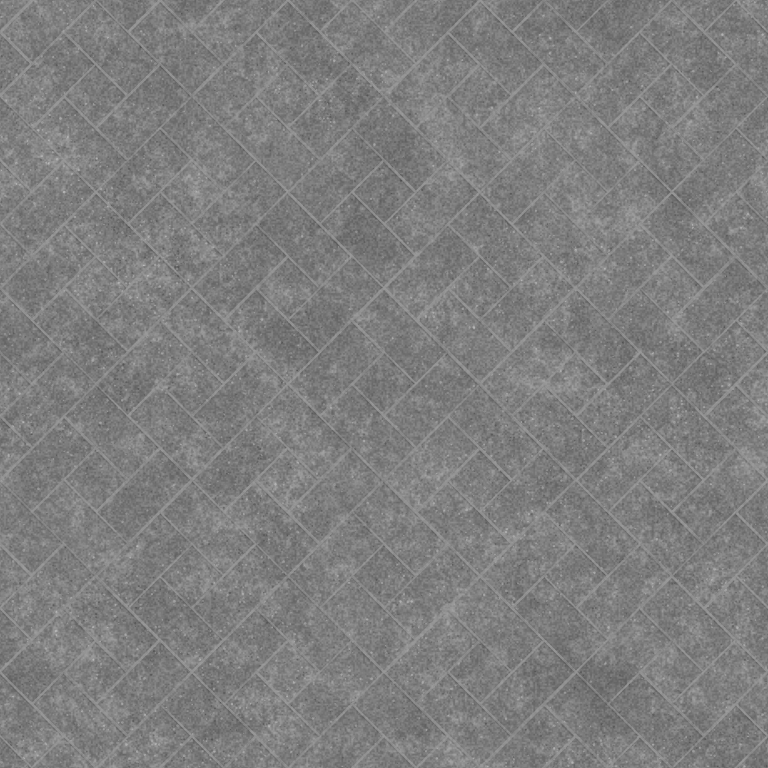
Give the GLSL for this texture, as a WebGL 2 fragment shader.

```glsl
#version 300 es
precision highp float;
// Worn grey concrete pavers laid as a diagonal pinwheel: four dominoes around one small square.

#define REPEATS 4.0        // pinwheel rows and columns across the canvas
#define JOINT 0.026        // half joint width, in short paver sides
#define STONE 0.488        // mean paver grey
#define JOINT_GREY 0.580   // grey of the joint filling
#define PAVER_SHIFT 0.006  // tone change between pavers
#define MOTTLE 0.13        // strength of the cloudy stains
#define PALE_WEAR 0.065    // strength of the pale ragged patches
#define GRAIN 0.115        // strength of the finest grain
#define SPECK_GRID 210.0   // cells for scattered chips and pits

uniform vec2 u_resolution;
out vec4 outColor;

float hash(vec2 p) {
  vec3 q = fract(vec3(p.xyx) * 0.1031);
  q += dot(q, q.yzx + 33.33);
  return fract((q.x + q.y) * q.z);
}

float noise(vec2 p) {
  vec2 i = floor(p), f = fract(p);
  f = f * f * (3.0 - 2.0 * f);
  return mix(mix(hash(i), hash(i + vec2(1, 0)), f.x),
             mix(hash(i + vec2(0, 1)), hash(i + vec2(1, 1)), f.x), f.y);
}

float fbm(vec2 p) {
  float sum = 0.0, total = 0.0, amp = 1.0;
  for (int i = 0; i < 5; i++) {
    sum += amp * noise(p);
    total += amp;
    amp *= 0.85;
    p = mat2(1.6, 1.2, -1.2, 1.6) * p + 17.3;
  }
  return sum / total;
}

// Lower and upper corners of the paver holding f, inside a 3 by 3 pinwheel
vec4 paverBounds(vec2 f) {
  if (f.x < 2.0 && f.y < 1.0) return vec4(0, 0, 2, 1);
  if (f.x >= 2.0 && f.y < 2.0) return vec4(2, 0, 3, 2);
  if (f.x >= 1.0 && f.y >= 2.0) return vec4(1, 2, 3, 3);
  if (f.x < 1.0) return vec4(0, 1, 1, 3);
  return vec4(1, 1, 2, 2);
}

// Small round spots, one at most per grid cell; density is from 0 to 1
float spots(vec2 p, float density, float seed) {
  vec2 cell = floor(p) + seed;
  vec2 center = 0.35 + 0.3 * vec2(hash(cell + 3.1), hash(cell + 8.7));
  float radius = mix(0.15, 0.42, hash(cell + 5.3));
  float spot = 1.0 - smoothstep(radius * 0.5, radius + 0.12, length(fract(p) - center));
  return spot * step(hash(cell), density);
}

void main() {
  vec2 uv = gl_FragCoord.xy / u_resolution;

  // Diagonal axes: x runs down to the right, y down to the left
  vec2 p = vec2(uv.x, 1.0 - uv.y) * 2.0 * REPEATS - vec2(0, 1);
  vec2 diagonal = 0.5 * vec2(p.x + p.y, p.y - p.x);
  vec2 cell = floor(diagonal);
  vec2 local = fract(diagonal) * 3.0;
  vec4 bounds = paverBounds(local);
  vec2 id = cell * 7.0 + bounds.xy + bounds.zw * 2.0 + 90.0;
  float pixel = 3.0 * sqrt(2.0) * REPEATS / min(u_resolution.x, u_resolution.y);

  // Stone surface: stains, pale wear and grain
  float stains = fbm(uv * 10.0 + 4.0);
  float ragged = fbm(uv * 34.0 + 31.0);
  float fine = noise(uv * 240.0 + 11.0);
  float grain = noise(uv * 460.0 + 57.0);
  float region = noise(uv * 9.0 + 2.0);
  float wear = smoothstep(0.45, 0.68, ragged + 0.05 * (region - 0.5));
  float grey = STONE + MOTTLE * (stains - 0.5);
  grey += PAVER_SHIFT * (hash(id) - 0.5) * 2.0;
  grey += PALE_WEAR * (wear * (0.35 + fine) - 0.2);
  grey += GRAIN * (grain - 0.5) + 0.045 * (fine - 0.5);

  // Pale chips and dark pits gather in the worn regions
  float gather = smoothstep(0.35, 0.9, region) * 0.07 + 0.02;
  grey += 0.11 * spots(uv * SPECK_GRID, gather, 20.0);
  grey -= 0.07 * spots(uv * SPECK_GRID * 1.2, gather, 70.0);

  // Joints: each paver side gets its own width
  vec4 sides = vec4(local - bounds.xy, bounds.zw - local);
  vec4 widths = vec4(hash(id + 1.7), hash(id + 2.9), hash(id + 4.3), hash(id + 6.1));
  vec4 gaps = sides - JOINT * mix(vec4(0.6), vec4(1.35), widths);
  float edge = min(min(gaps.x, gaps.y), min(gaps.z, gaps.w));
  float joint = 1.0 - smoothstep(-0.6 * pixel, 0.6 * pixel, edge);
  float fill = 0.65 + 0.3 * smoothstep(0.25, 0.6, noise(uv * 38.0 + 9.0));

  // Thin shade beside the upper right sides, then the joint filling
  grey -= 0.05 * (1.0 - smoothstep(0.0, JOINT * 2.0, gaps.y));
  grey = mix(grey, JOINT_GREY + 0.06 * (grain - 0.5), joint * fill);

  outColor = vec4(vec3(clamp(grey, 0.0, 1.0)), 1.0);
}
```
